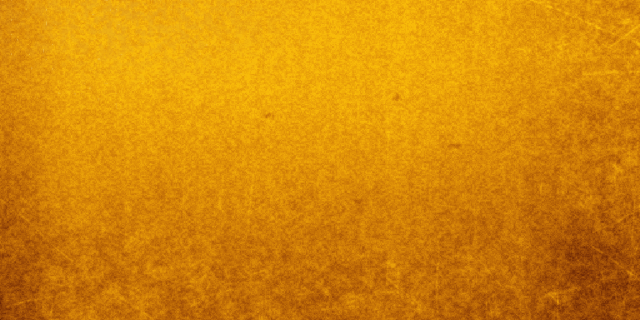
Write a Shadertoy shader that draws this texture.

```glsl
float hash(vec2 p) {
    vec3 q = fract(vec3(p.xyx) * 0.1031);
    q += dot(q, q.yzx + 33.33);
    return fract((q.x + q.y) * q.z);
}

float noise(vec2 p) {
    vec2 i = floor(p), f = fract(p);
    f = f * f * (3.0 - 2.0 * f);
    return mix(mix(hash(i), hash(i + vec2(1, 0)), f.x),
               mix(hash(i + vec2(0, 1)), hash(i + vec2(1, 1)), f.x), f.y);
}

float fbm(vec2 p) {
    float sum = 0.0, amp = 0.5;
    for (int i = 0; i < 5; i++) {
        sum += amp * noise(p);
        p = mat2(1.6, 1.2, -1.2, 1.6) * p + 17.3;
        amp *= 0.5;
    }
    return sum;
}

// Thin line that fades towards both ends
float scratch(vec2 p, vec2 a, vec2 b, float width) {
    vec2 d = b - a;
    float h = clamp(dot(p - a, d) / dot(d, d), 0.0, 1.0);
    float dist = length(p - a - d * h);
    float taper = smoothstep(0.0, 0.3, h) * smoothstep(1.0, 0.7, h);
    return taper * (1.0 - smoothstep(0.0, width + 0.7 / iResolution.y, dist));
}

float spot(vec2 p, vec2 centre, float radius) {
    float rough = (noise(p * 90.0) - 0.5) * 0.02;
    return 1.0 - smoothstep(0.0, radius, length((p - centre) * vec2(0.8, 1.2)) + rough);
}

// Random scratches crowded into the lower and right parts
float scatteredScratches(vec2 p) {
    float sum = 0.0;
    for (int i = 0; i < 110; i++) {
        float k = float(i);
        vec2 r = vec2(hash(vec2(k, 3.1)), hash(vec2(k, 8.7)));
        bool onRight = i % 3 == 0;
        vec2 centre = onRight ? vec2(2.0 - 0.45 * r.x * r.x, r.y)
                              : vec2(2.0 * r.x, 0.42 * r.y * r.y);
        float angle = 6.283 * hash(vec2(k, 14.2));
        if (i % 4 == 1) angle = 1.57 + 0.1 * (r.x - 0.5);
        vec2 arm = vec2(cos(angle), sin(angle)) * (0.03 + 0.11 * hash(vec2(k, 21.5)));
        sum += scratch(p, centre - arm, centre + arm, 0.0025) * (0.6 - 0.3 * r.y);
    }
    return sum;
}

float mainScratches(vec2 p) {
    float s = scratch(p, vec2(1.55, 1.05), vec2(2.08, 0.83), 0.004);
    s += scratch(p, vec2(1.86, 0.82), vec2(2.08, 0.99), 0.004);
    s += scratch(p, vec2(1.78, 0.76), vec2(2.06, 0.78), 0.006);
    s += scratch(p, vec2(1.82, 0.25), vec2(2.06, 0.09), 0.004);
    s += scratch(p, vec2(1.66, 0.07), vec2(1.88, 0.12), 0.008);
    s += 0.7 * scratch(p, vec2(1.15, 0.19), vec2(1.40, -0.03), 0.004);
    s += 0.7 * scratch(p, vec2(-0.08, 0.45), vec2(0.34, 0.09), 0.003);
    s += scratch(p, vec2(-0.06, 0.03), vec2(0.30, 0.10), 0.005);
    s += 0.6 * scratch(p, vec2(0.77, 0.22), vec2(0.80, 0.53), 0.005);
    s += 0.5 * scratch(p, vec2(0.66, 0.27), vec2(0.70, 0.43), 0.003);
    s += 0.7 * scratch(p, vec2(1.37, -0.08), vec2(1.37, 0.30), 0.005);
    s += 0.4 * scratch(p, vec2(1.21, 0.42), vec2(1.21, 0.72), 0.005);
    return s;
}

void mainImage(out vec4 fragColor, in vec2 fragCoord) {
    vec2 p = fragCoord / iResolution.y;
    vec2 u = fragCoord / iResolution.xy;
    float wear = max(smoothstep(0.7, 1.0, u.x), smoothstep(0.55, 0.0, u.y));

    // Broad light: high centre glow, dim lower half and sides
    float tone = 0.92 - 0.55 * smoothstep(0.88, 0.0, u.y);
    tone -= 0.30 * smoothstep(0.12, 0.0, u.x);
    tone -= 0.28 * smoothstep(0.62, 1.0, u.x);
    tone -= 0.08 * smoothstep(0.3, 0.0, length((u - vec2(1.0, 0.1)) * vec2(1.0, 0.8)));
    vec2 glowOffset = (u - vec2(0.42, 0.75)) * vec2(2.6, 2.4);
    tone += 0.08 * exp(-dot(glowOffset, glowOffset));

    // Stains, vertical streaks and fibrous grain
    tone += (fbm(p * 5.0) - 0.48) * (0.12 + 0.12 * wear);
    tone += (noise(p * vec2(45.0, 2.5)) - 0.5) * 0.07;
    tone += (fbm(p * 45.0 + 9.0) - 0.48) * (0.16 + 0.34 * wear);
    tone += (noise(p * vec2(125.0, 150.0)) - 0.5) * 0.25;
    tone += (hash(floor(p * 256.0)) - 0.5) * 0.17;

    // Worn patches and broken scratches
    float patches = smoothstep(0.5, 0.7, fbm(p * 13.0 + 30.0));
    tone += 0.22 * wear * patches * noise(p * 110.0);
    vec2 bent = p + 0.012 * (vec2(noise(p * 9.0), noise(p * 9.0 + 50.0)) - 0.5);
    float broken = smoothstep(0.2, 0.7, noise(p * 75.0 + 7.0));
    tone += 0.27 * min(scatteredScratches(bent) + mainScratches(bent), 1.2) * (0.25 + 0.75 * broken);

    // Small dark pits
    float pits = spot(p, vec2(1.237, 0.695), 0.016) + spot(p, vec2(1.42, 0.545), 0.018)
               + spot(p, vec2(1.12, 0.372), 0.017) + spot(p, vec2(0.84, 0.64), 0.014);
    tone -= 0.3 * pits;

    // Amber ramp from brown to gold
    float t = clamp(tone, -0.2, 1.1);
    vec3 col = vec3(0.54 + 0.58 * t - 0.17 * t * t, 0.24 + 0.45 * t, 0.025 + 0.01 * t);

    // Pale dusty haze at the upper left with light flecks
    vec2 hazeOffset = (u - vec2(0.2, 0.95)) * vec2(4.5, 5.5);
    float haze = exp(-dot(hazeOffset, hazeOffset));
    float dust = smoothstep(0.3, 0.7, fbm(p * 70.0 + 70.0));
    col = mix(col, vec3(0.88, 0.64, 0.14), 0.5 * haze * dust);
    float fleck = smoothstep(0.93, 0.98, noise(p * vec2(110.0, 65.0) + 90.0));
    col = mix(col, vec3(0.96, 0.83, 0.45), 0.4 * fleck * smoothstep(0.6, 0.1, u.x) * smoothstep(0.5, 0.9, u.y));

    fragColor = vec4(clamp(col, 0.0, 1.0), 1.0);
}
```
